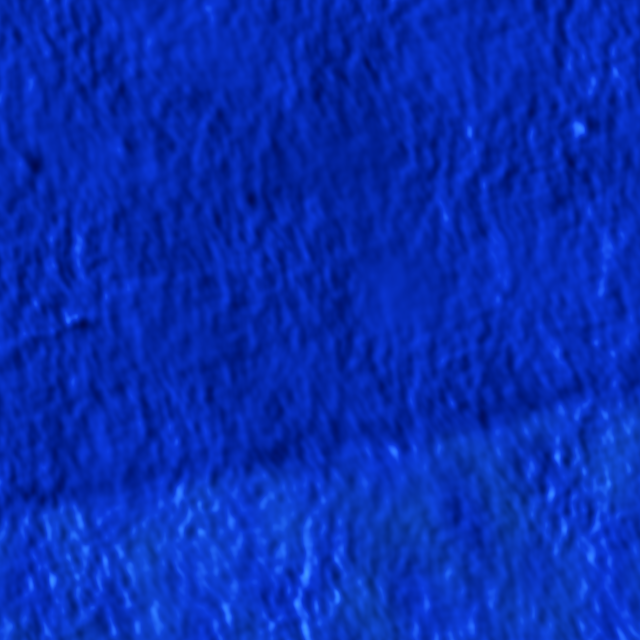
A Shadertoy shader for this texture:

```glsl
// Deep blue embossed ground: fine upright grains lit from the left,
// crossed by a slanting crease with brighter, greener ground below it.
// Relief is the difference of two samples of a warped gradient-noise height.

vec2 hash2(vec2 p) {
    vec2 k = vec2(dot(p, vec2(127.1, 311.7)), dot(p, vec2(269.5, 183.3)));
    return fract(sin(k) * 43758.5453);
}

float cornerSlope(vec2 cell, vec2 offset) {
    float angle = 6.2832 * hash2(cell).x;
    return dot(vec2(cos(angle), sin(angle)), offset);
}

// Gradient noise, roughly -0.7 to 0.7
float noise(vec2 p) {
    vec2 i = floor(p), f = fract(p);
    vec2 u = f * f * f * (f * (f * 6.0 - 15.0) + 10.0);
    vec2 e = vec2(1.0, 0.0);
    float low = mix(cornerSlope(i, f), cornerSlope(i + e, f - e), u.x);
    float high = mix(cornerSlope(i + e.yx, f - e.yx), cornerSlope(i + 1.0, f - 1.0), u.x);
    return mix(low, high, u.y);
}

// Upright grains, leaning slightly one way or the other with the slow warp
float grainHeight(vec2 p) {
    p.x += 0.03 * noise(p * 4.5 + 3.7) + 0.12 * p.y;
    float coarse = noise(p * vec2(40.0, 24.0));
    float middle = noise(p * vec2(63.0, 41.0) + 17.3);
    float fine = noise(p * vec2(97.0, 68.0) + 51.9);
    return coarse + 0.6 * middle + 0.28 * fine;
}

float band(float x, float width) {
    return exp(-x * x / (width * width));
}

float creaseLine(float x) {
    return 0.19 + 0.2 * x + 0.016 * noise(vec2(x * 7.0, 2.5)) + 0.012 * noise(vec2(x * 26.0, 8.5));
}

// A small bump: bright on its left flank, dark on its right
float bump(vec2 d, float radius) {
    d /= radius;
    return -(d.x + 0.3 * d.y) * exp(-dot(d, d));
}

void mainImage(out vec4 fragColor, in vec2 fragCoord) {
    vec2 p = fragCoord / iResolution.xy;
    float edge = p.y - creaseLine(p.x);
    float below = smoothstep(0.015, -0.03, edge);

    // Fine relief, stronger below the crease and calm in one smooth patch
    vec2 light = vec2(0.0055, -0.002);
    float relief = grainHeight(p + light) - grainHeight(p - light);
    float rough = 0.95 + 0.8 * noise(p * 6.0 + 11.0) + 0.15 * below;
    float calm = band(length((p - vec2(0.61, 0.55)) * vec2(1.0, 0.9)), 0.075);
    float tone = 2.3 * relief * clamp(rough, 0.55, 1.4) * (1.0 - 0.75 * calm);

    // Broad shading, soft vertical streaks and mottling
    tone += 1.3 * noise(p * vec2(4.5, 3.0) + 5.1);
    tone += 1.2 * noise(p * vec2(15.0, 7.0) + 9.4);
    tone += 0.8 * noise(p * vec2(31.0, 17.0) + 63.2);
    tone += 0.6 * calm - 0.7 * band(length((p - vec2(0.49, 0.55)) * vec2(1.0, 0.7)), 0.07);
    tone += 0.5 * smoothstep(0.2, 0.5, length(p - vec2(0.45, 0.6))) - 0.45;

    // Main crease: broken dark shadow above, broken bright rim below
    float broken = clamp(0.6 + 1.8 * noise(p * vec2(20.0, 16.0) + 30.0), 0.0, 1.4);
    tone += 0.4 * below;
    tone -= 1.2 * broken * band(edge - 0.02, 0.02);
    tone += 0.9 * broken * band(edge + 0.02, 0.022);

    // Short second crease at the left
    float scar = p.y - 0.44 - 0.5 * p.x - 0.03 * noise(p * 16.0);
    float scarMask = broken * smoothstep(0.25, 0.15, p.x);
    tone += scarMask * (1.3 * band(scar - 0.006, 0.01) - 1.6 * band(scar + 0.015, 0.013));

    // Scattered small bumps, every other one on the crease
    for (int i = 0; i < 14; i++) {
        vec2 seed = hash2(vec2(float(i), 4.0));
        vec2 center = seed;
        if (i % 2 == 0) center.y = creaseLine(seed.x) + 0.03 * (seed.y - 0.5);
        float size = hash2(vec2(float(i), 9.0)).x;
        tone += (2.5 + 2.5 * size) * bump(p - center, 0.008 + 0.006 * size);
    }
    tone += 9.0 * bump(p - vec2(0.917, 0.802), 0.014);
    tone += 6.0 * bump(p - vec2(0.042, 0.742), 0.016);
    tone = clamp(tone, -4.0, 5.0);

    // Blue ramp, patchy green tint below the crease, pale glints
    vec3 color = vec3(0.024, 0.166, 0.705) + tone * vec3(0.014, 0.034, 0.1);
    float tint = below * clamp(0.55 + 1.5 * noise(p * vec2(11.0, 8.0) + 21.0), 0.0, 1.3);
    color += tint * vec3(0.022, 0.06, 0.0);
    color += max(tone - 1.6, 0.0) * vec3(0.06, 0.1, 0.0);
    fragColor = vec4(clamp(color, 0.0, 1.0), 1.0);
}
```
